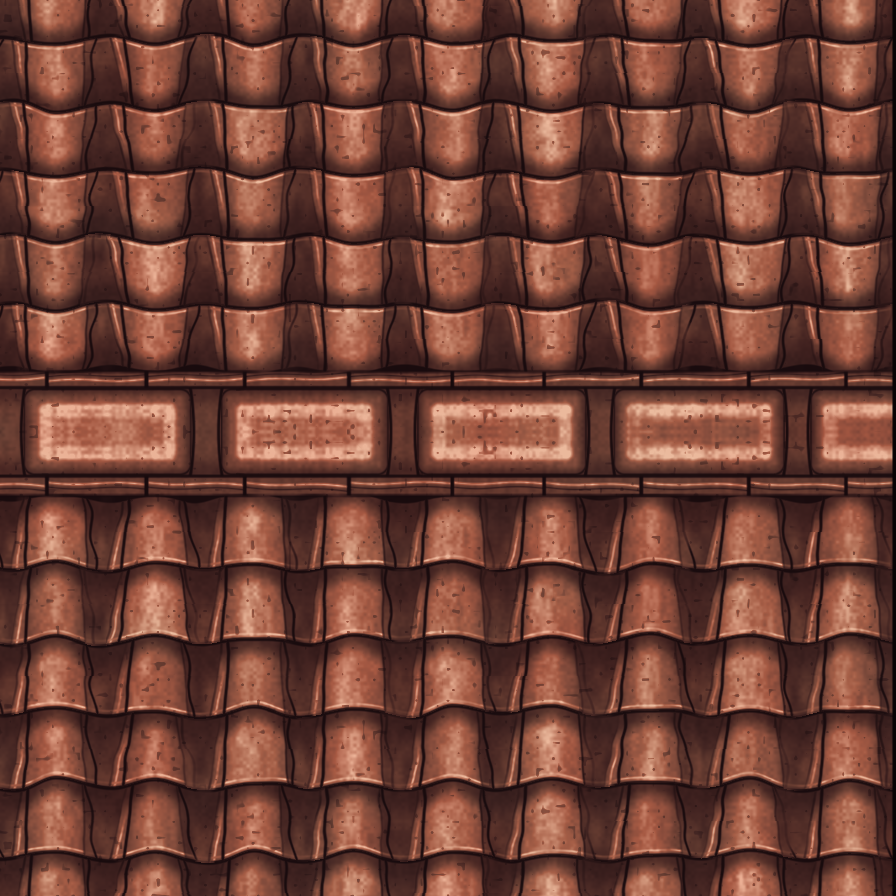
This texture is drawn by a WebGL 1 fragment shader. Its source:

```glsl
precision highp float;
// Clay roof: rows of flared tiles mirrored about a ridge of glossy cap tiles.
uniform vec2 u_resolution;

const float TAU = 6.28318;
const float COLUMN = 0.1107;      // tile spacing across
const float FIRST_X = 0.0625;     // centre of the first column
const float RIDGE_Y = 0.518;
const float CAP = 0.2201;         // ridge cap spacing
const float CAP_HEIGHT = 0.0495;  // half height of the cap band

const vec3 INK = vec3(0.09, 0.04, 0.05);
const vec3 UMBER = vec3(0.26, 0.14, 0.13);
const vec3 CHESTNUT = vec3(0.38, 0.22, 0.18);
const vec3 RUST = vec3(0.51, 0.29, 0.23);
const vec3 CLAY = vec3(0.65, 0.36, 0.27);
const vec3 ROSE = vec3(0.78, 0.52, 0.42);
const vec3 GLINT = vec3(0.92, 0.71, 0.60);

float hash(vec2 p) {
  vec3 q = fract(p.xyx * 0.1031);
  q += dot(q, q.yzx + 33.33);
  return fract((q.x + q.y) * q.z);
}

float noise(vec2 p) {
  vec2 i = floor(p), f = fract(p);
  f = f * f * (3.0 - 2.0 * f);
  return mix(mix(hash(i), hash(i + vec2(1.0, 0.0)), f.x),
             mix(hash(i + vec2(0.0, 1.0)), hash(i + 1.0), f.x), f.y);
}

float line(float dist, float width, float soft) {
  return 1.0 - smoothstep(width - soft, width + soft, abs(dist));
}

float roundBox(vec2 p, vec2 halfSize, float radius) {
  vec2 q = abs(p) - halfSize + radius;
  return length(max(q, 0.0)) + min(max(q.x, q.y), 0.0) - radius;
}

// Shade 0.0 is ink, each 0.2 is one palette step, 1.2 is glint.
vec3 ramp(float shade) {
  float t = shade * 5.0;
  vec3 c = mix(INK, UMBER, clamp(t, 0.0, 1.0));
  c = mix(c, CHESTNUT, clamp(t - 1.0, 0.0, 1.0));
  c = mix(c, RUST, clamp(t - 2.0, 0.0, 1.0));
  c = mix(c, CLAY, clamp(t - 3.0, 0.0, 1.0));
  c = mix(c, ROSE, clamp(t - 4.0, 0.0, 1.0));
  return mix(c, GLINT, clamp(t - 5.0, 0.0, 1.0));
}

// Flared tile with a slanted side strip, a brown gap and a worn bright rim.
float tileShade(float x, float depth, float pitch, float soft) {
  float column = (x - FIRST_X) / COLUMN;
  float id = floor(column + 0.5);
  float u = column - id;
  float wobble = noise(vec2(column * 3.0, 5.0 + floor(depth / pitch + 0.5) * 7.0)) - 0.5;
  float w = max(depth / pitch + 0.055 * cos(TAU * u) + 0.09 * wobble, 0.0);
  float f = fract(w);
  vec2 cell = vec2(id, floor(w));
  float vary = hash(cell + 7.0), lean = hash(cell + 19.0);
  float flare = mix(0.03, 0.11, hash(vec2(id, 53.0)));
  u += 0.04 * (lean - 0.5);

  float halfWidth = 0.29 + flare * (f - 0.5) + 0.035 * (vary - 0.5) + 0.025 * (noise(vec2(w * 5.0, id)) - 0.5);
  float across = u / halfWidth;
  float dome = max(1.0 - across * across, 0.0);
  float glow = exp(-6.0 * pow(across + 0.6 - 0.8 * lean, 2.0));
  float lit = mix(0.32, 1.0, smoothstep(0.08, 0.4, f + 0.08 * dome - 0.03));
  float body = (0.43 + 0.36 * pow(dome, 0.6) + 0.2 * glow + 0.18 * (vary - 0.5)) * lit;

  float stripEdge = -halfWidth - mix(0.06, 0.14, f);
  float edge = soft / COLUMN;
  float inStrip = smoothstep(-edge, edge, u - stripEdge) * step(u, 0.0);
  float inTile = smoothstep(-edge, edge, halfWidth - abs(u));
  float patches = noise(vec2(column * 9.0, w * 3.0));
  float gap = mix(0.15, 0.4, smoothstep(0.1, 0.7, f) * patches + 0.25 * f);
  float shade = mix(mix(gap, 0.56 * lit, inStrip), body, inTile);

  // Bright strip edge and rim, then ink outlines that fade in the gaps.
  float stripGlint = line((u - stripEdge - 0.05) * COLUMN, 0.0014, soft);
  shade += (0.25 + 0.3 * lean) * stripGlint * smoothstep(0.3, 0.7, f) * (1.0 - inTile);
  float wear = smoothstep(0.15, 0.6, noise(vec2(column * 6.0, cell.y * 3.0)));
  float rim = line((f - 0.93) * pitch, 0.0012, soft);
  shade = mix(shade, mix(0.5 + 0.3 * inStrip, 1.15, inTile), rim * (0.45 + 0.5 * wear));

  float slant = halfWidth + 0.04 + 0.1 * lean * f + 0.02 * sin(w * 9.0);
  float ink = line((u + halfWidth) * COLUMN, 0.0018, soft);
  ink = max(ink, (0.35 + 0.5 * vary) * line((u - halfWidth) * COLUMN, 0.0012, soft));
  ink = max(ink, 0.7 * patches * line((u - stripEdge) * COLUMN, 0.0014, soft));
  ink = max(ink, (0.3 + 0.7 * wear) * line((u - slant) * COLUMN, 0.0015, soft));
  float seam = line(min(f, 1.0 - f) * pitch, 0.0022, soft);
  ink = max(ink, seam * mix(0.4 + 0.6 * wear, 0.95, inTile));
  return shade * (1.0 - 0.95 * ink);
}

// Glossy rounded caps parted by narrow bowed spacers.
float capShade(float x, float y, float soft) {
  float position = (x - 0.12) / CAP;
  float id = floor(position + 0.5);
  float vary = hash(vec2(id, 41.0));
  vec2 q = vec2((position - id) * CAP, y);
  float side = 0.092 + 0.004 * vary;
  float shell = roundBox(q, vec2(side, 0.0475), 0.012);
  float gloss = roundBox(q, vec2(0.074 + 0.01 * vary, 0.032), 0.008);
  float shade = mix(0.24, 0.56, smoothstep(0.0, 0.013, -shell));
  float inner = 0.93 - 0.3 * vary * smoothstep(0.026, 0.008, abs(y));
  inner += 0.2 * smoothstep(0.012, 0.004, abs(gloss + 0.008));
  inner += 0.12 * (noise(vec2(x * 30.0, abs(y) * 220.0)) - 0.5);
  shade = mix(shade, inner, smoothstep(0.004, -0.004, gloss));
  float spacer = 0.42 - 0.2 * smoothstep(0.02, 0.045, abs(y));
  shade = mix(shade, spacer, smoothstep(-soft, soft, shell));
  float bow = abs(q.x) - side - 0.003 + 1.6 * y * y;
  return shade * (1.0 - 0.95 * max(line(bow, 0.0018, soft), 0.8 * line(shell, 0.0012, soft)));
}

// Thin edging bricks on both sides of the caps.
float edgingShade(float x, float depth, float soft) {
  float position = (x - 0.058) / COLUMN + 0.12 * (noise(vec2(x * 14.0, 2.0)) - 0.5);
  float u = fract(position);
  float crest = 0.0565 + 0.005 * u * hash(vec2(floor(position), 61.0)) + 0.0015 * sin(TAU * u);
  float shade = 0.4 + 0.65 * line(depth - crest, 0.0012, soft * 1.3);
  shade *= 1.0 - 0.7 * line(depth - crest - 0.005, 0.0008, soft);
  return shade * (1.0 - line(min(u, 1.0 - u) * COLUMN, 0.0022, soft));
}

void main() {
  vec2 p = gl_FragCoord.xy / u_resolution;
  float soft = max(0.0013, 0.8 / min(u_resolution.x, u_resolution.y));
  float y = p.y - RIDGE_Y, depth = abs(y);
  float upper = step(0.0, y);
  float start = mix(0.071, 0.067, upper);
  float pitch = mix(0.0807, 0.0742, upper);

  float shade = tileShade(p.x, depth - start, pitch, soft);
  shade = mix(edgingShade(p.x, depth, soft), shade, smoothstep(-soft, soft, depth - start));
  shade = mix(capShade(p.x, y, soft), shade, smoothstep(-soft, soft, depth - CAP_HEIGHT));
  float wornSeam = 0.4 + 0.6 * noise(vec2(p.x * 40.0, 9.0));
  shade *= 1.0 - 0.9 * max(line(depth - CAP_HEIGHT, 0.0018, soft), wornSeam * line(depth - start, 0.002, soft));

  // Mottled clay: streaks, fine grit and soft blotches.
  vec2 grain = vec2(p.x, depth);
  shade *= 0.8 + 0.22 * noise(grain * vec2(150.0, 50.0)) + 0.2 * noise(grain * 260.0);
  float pit = smoothstep(0.83, 0.95, noise(grain * 170.0 + 31.0));
  shade *= 1.0 - 0.4 * pit;
  vec3 color = ramp(shade);
  color.gb *= 1.05 - 0.1 * noise(grain * 22.0);
  gl_FragColor = vec4(mix(color, INK * 0.4, smoothstep(-soft, soft, p.x - 0.996)), 1.0);
}
```
